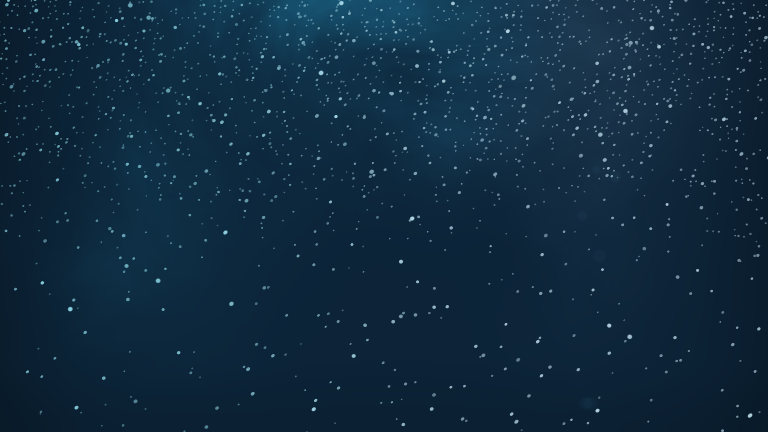
Write a Shadertoy shader that draws this texture.

```glsl
// Night sky: dense small stars over a dark navy field with a teal nebula at the top.

const vec3 NAVY       = vec3(0.046, 0.138, 0.218);
const vec3 TEAL_GLOW  = vec3(0.050, 0.225, 0.270);
const vec3 GREY_GLOW  = vec3(0.085, 0.100, 0.115);
const vec3 STAR_TEAL  = vec3(0.52, 0.80, 0.86);
const vec3 STAR_PALE  = vec3(0.74, 0.86, 0.92);
const float VIGNETTE  = 0.20;
const float WIDTH     = 1.778;
const int STAR_LAYERS = 4;
const int CLOUD_OCTAVES = 7;
const int BOKEH_COUNT = 6;

vec3 hash3(vec2 p) {
    vec3 q = fract(vec3(p.xyx) * vec3(0.1031, 0.1030, 0.0973));
    q += dot(q, q.yxz + 33.33);
    return fract((q.xxy + q.yzz) * q.zyx);
}

// Soft cloud field from rotated, warped sines, about -1 to 1.
float clouds(vec2 p) {
    float sum = 0.0, amp = 0.5;
    vec2 q = p * 5.0;
    for (int i = 0; i < CLOUD_OCTAVES; i++) {
        q = mat2(0.80, 0.60, -0.60, 0.80) * q * 1.65 + 1.7;
        q += 0.6 * sin(q.yx * 0.7);
        sum += amp * sin(q.x) * cos(q.y);
        amp *= 0.66;
    }
    return sum;
}

float blob(vec2 p, vec2 center, vec2 size) {
    vec2 d = (p - center) / size;
    return exp(-dot(d, d));
}

// One jittered grid of slightly slanted dots; density falls off downward.
float starLayer(vec2 p, float cell, float radius, float low, float high, float seed) {
    vec2 id = floor(p / cell);
    vec3 place = hash3(id + seed);
    vec3 look = hash3(id + seed + 57.0);
    float r = radius * mix(0.8, 1.15, look.x);
    float margin = min(0.4, 1.4 * r / cell);
    vec2 d = p - (id + mix(vec2(margin), vec2(1.0 - margin), place.xy)) * cell;
    d = mat2(0.82, -0.57, 0.57, 0.82) * d;
    d.x *= 0.85;
    float soft = max(0.35 * r, 0.5 / iResolution.y);
    float dotMask = 1.0 - smoothstep(r - soft, r + soft, length(d));
    float chance = mix(low, high, smoothstep(0.3, 1.0, (id.y + 0.5) * cell));
    return dotMask * step(place.z, chance) * mix(0.55, 1.0, look.y);
}

void mainImage(out vec4 fragColor, in vec2 fragCoord) {
    vec2 p = fragCoord / iResolution.xy * vec2(WIDTH, 1.0);

    // Nebula glow
    float cloud = clouds(p);
    vec2 w = p + 0.05 * vec2(cloud, clouds(p + 3.1));
    float teal = 0.68 * blob(w, vec2(0.72, 1.05), vec2(0.28, 0.17))
               + 0.42 * blob(w, vec2(1.03, 0.90), vec2(0.22, 0.24))
               + 0.16 * blob(w, vec2(0.33, 0.43), vec2(0.24, 0.28))
               + 0.15 * blob(w, vec2(0.50, 0.74), vec2(0.28, 0.22));
    float grey = 0.62 * blob(w, vec2(1.40, 0.92), vec2(0.30, 0.30))
               + 0.20 * blob(w, vec2(1.40, 0.45), vec2(0.20, 0.28));
    vec3 color = NAVY + TEAL_GLOW * teal * (1.0 + 0.6 * cloud)
                      + GREY_GLOW * grey * (1.0 + 0.5 * cloud);

    // Darker sides and bottom
    float side = abs(p.x / WIDTH - 0.5) * 2.0;
    color *= 1.0 - VIGNETTE * pow(side, 5.0);
    color *= mix(0.90, 1.0, smoothstep(0.0, 0.18, p.y));

    // Faint out-of-focus discs
    for (int i = 0; i < BOKEH_COUNT; i++) {
        vec3 h = hash3(vec2(float(i) * 7.3 + 2.0, 19.0));
        vec2 center = vec2(1.34 + 0.09 * h.x, 0.05 + 0.58 * h.y);
        float r = mix(0.008, 0.016, h.z);
        float disc = 1.0 - smoothstep(r - 0.004, r + 0.004, length(p - center));
        color += 0.022 * disc * vec3(0.5, 1.0, 1.2);
    }

    // Stars: each layer is coarser, larger, brighter and more evenly spread
    float stars = 0.0;
    for (int i = 0; i < STAR_LAYERS; i++) {
        float k = float(i);
        float cell = 0.0145 * pow(1.65, k);
        float radius = 0.0019 + 0.0008 * k;
        float low = 0.012 + 0.042 * k;
        float high = 0.36 - 0.06 * k;
        float glow = 0.58 + 0.14 * k;
        vec2 q = p + 0.008 * sin(p.yx * 11.0 + k);
        stars = max(stars, glow * starLayer(q, cell, radius, low, high, 11.0 + 41.0 * k));
    }
    vec3 starColor = mix(STAR_TEAL, STAR_PALE, smoothstep(0.3, 1.2, p.x));
    color = mix(color, starColor, stars);

    fragColor = vec4(color, 1.0);
}
```
